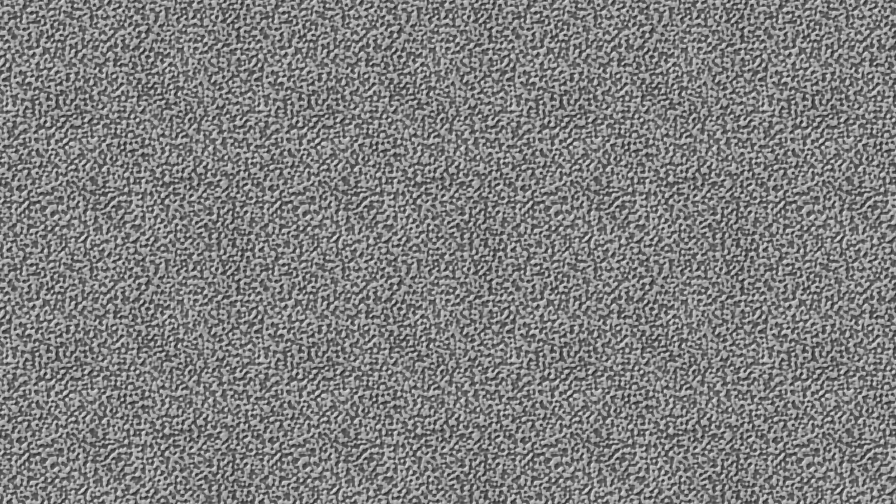
This texture is drawn by a WebGL 2 fragment shader. Its source:

```glsl
#version 300 es
precision highp float;

uniform vec2 u_resolution;
out vec4 fragColor;

float hash(vec2 p) {
    return fract(sin(dot(p, vec2(127.1, 311.7))) * 43758.5453);
}

// Dot product of a random unit gradient with the offset from its corner
float cornerSlope(vec2 corner, vec2 offset, float cells) {
    float angle = 6.2832 * hash(mod(corner, cells) + cells * 0.37);
    return dot(vec2(cos(angle), sin(angle)), offset);
}

// Gradient noise that wraps after one tile
float tileNoise(vec2 tile, float cells) {
    vec2 p = tile * cells;
    vec2 i = floor(p);
    vec2 f = p - i;
    vec2 blend = f * f * f * (f * (f * 6.0 - 15.0) + 10.0);
    vec2 e = vec2(1.0, 0.0);
    float low = mix(cornerSlope(i, f, cells),
                    cornerSlope(i + e.xy, f - e.xy, cells), blend.x);
    float high = mix(cornerSlope(i + e.yx, f - e.yx, cells),
                     cornerSlope(i + e.xx, f - e.xx, cells), blend.x);
    return mix(low, high, blend.y);
}

// Winding ridges and grooves with flattened tops
float wormHeight(vec2 tile) {
    float n = tileNoise(tile, 64.0) + tileNoise(tile + 0.137, 53.0);
    return n / (0.25 + abs(n));
}

void main() {
    // Square tiles, two down the canvas
    vec2 tile = 2.0 * gl_FragCoord.xy / u_resolution.y;

    // Relief lit from the upper left
    float height = wormHeight(tile);
    float relief = height - wormHeight(tile + vec2(-0.005, 0.005));

    // Faint broad patches vary the grain inside each tile
    float patches = tileNoise(tile, 6.0);

    float grey = 0.5 + 0.24 * height + 0.13 * relief + 0.05 * patches;
    fragColor = vec4(vec3(clamp(grey, 0.12, 0.9)), 1.0);
}
```
